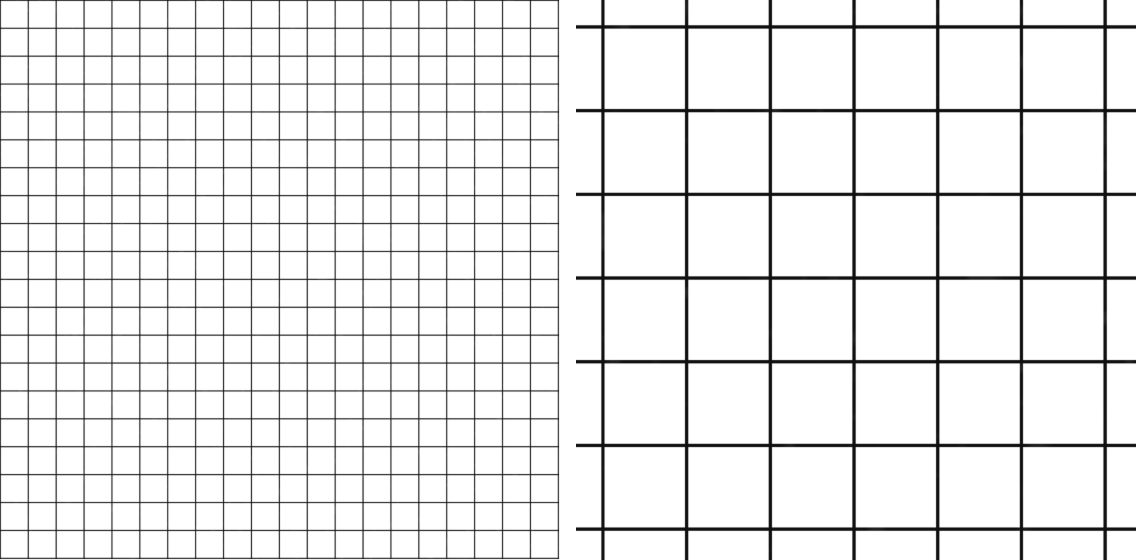
Left, the full canvas; right, a detail of the centre.
This pattern is drawn by a three.js fragment shader. Its source:

```glsl
varying vec2 vUv;

const vec3 PAPER = vec3(1.0);
const vec3 INK = vec3(0.06);
const float CELLS = 20.0;
const float PITCH = 0.04982;       // spacing between line centres
const float MARGIN = 0.00063;      // first line, from the left and the top
const float LINE_WIDTH = 0.00193;
const float WIDTH_VARIATION = 0.03;
const float EDGE_BLUR = 0.42;      // edge smoothing, as a share of one pixel
const float WEAR_SCALE = 70.0;     // worn spots along the unit length
const float WEAR_AMOUNT = 0.07;

vec2 hashGradient(vec2 cell) {
  float h = fract(sin(dot(cell, vec2(127.1, 311.7))) * 43758.55);
  float angle = 6.28319 * h;
  return vec2(cos(angle), sin(angle));
}

float gradientNoise(vec2 p) {
  vec2 cell = floor(p);
  vec2 f = p - cell;
  vec2 u = f * f * f * (f * (f * 6.0 - 15.0) + 10.0);
  vec2 e = vec2(0.0, 1.0);
  float a = dot(hashGradient(cell), f);
  float b = dot(hashGradient(cell + e.yx), f - e.yx);
  float c = dot(hashGradient(cell + e.xy), f - e.xy);
  float d = dot(hashGradient(cell + e.yy), f - e.yy);
  return mix(mix(a, b, u.x), mix(c, d, u.x), u.y);
}

// Logistic approximation of a Gaussian-blurred step
float softStep(float x, float blur) {
  return 1.0 / (1.0 + exp(clamp(-1.702 * x / blur, -40.0, 40.0)));
}

// Filtered coverage of a thin line, correct below one pixel of width
float lineCoverage(float dist, float width, float pixel) {
  float blur = EDGE_BLUR * pixel;
  return softStep(dist + 0.5 * width, blur) - softStep(dist - 0.5 * width, blur);
}

// One family of parallel lines: across is normal to them, along runs with them
float ruledLines(float across, float along, vec2 pixel, float seed) {
  float index = floor((across - MARGIN) / PITCH + 0.5);
  float dist = abs(across - MARGIN - index * PITCH);

  float weight = hashGradient(vec2(index, seed)).x;
  float width = LINE_WIDTH * (1.0 + WIDTH_VARIATION * weight);

  // Sparse faded spots
  float noise = gradientNoise(vec2(along * WEAR_SCALE, index * 3.0 + seed + 0.5));
  float wear = WEAR_AMOUNT * smoothstep(0.3, 0.55, noise);

  // Lines stop at the outer edge of the last crossing line
  float end = MARGIN + CELLS * PITCH + 0.5 * LINE_WIDTH;
  float inside = softStep(end - along, EDGE_BLUR * pixel.y);
  return lineCoverage(dist, width, pixel.x) * inside * (1.0 - wear);
}

void main() {
  vec2 p = vec2(vUv.x, 1.0 - vUv.y);
  vec2 pixel = max(fwidth(vUv), vec2(1e-5));

  float vertical = ruledLines(p.x, p.y, pixel, 11.0);
  float horizontal = ruledLines(p.y, p.x, pixel.yx, 47.0);

  float ink = 1.0 - (1.0 - vertical) * (1.0 - horizontal);
  gl_FragColor = vec4(mix(PAPER, INK, ink), 1.0);
}
```
